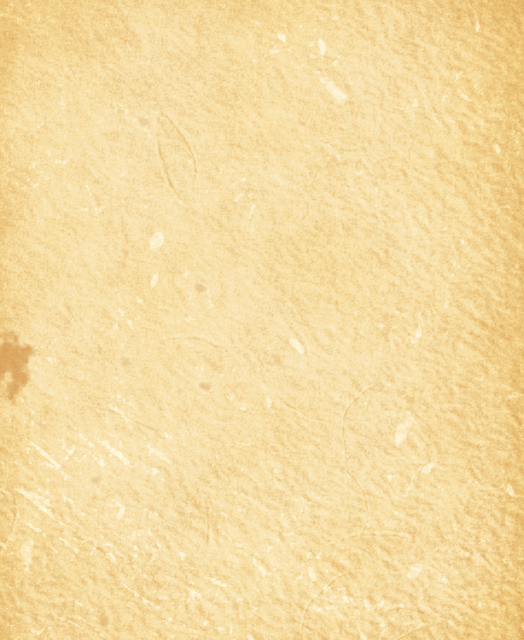
Give the GLSL for this texture, as a Shadertoy shader.

```glsl
#define PAPER vec3(0.968, 0.876, 0.663)
#define TAN   vec3(0.870, 0.660, 0.350)
#define CHALK vec3(1.000, 0.975, 0.885)
#define HONEY vec3(0.965, 0.845, 0.550)
#define RUST  vec3(0.780, 0.500, 0.200)
#define GRAIN 0.42
#define RELIEF 0.62
#define MOTTLE 0.42
#define EDGE_TONE 0.48
#define SLANT 0.62
#define SCARS 16
#define CHIPS 18

vec2 hash2(vec2 p) {
    vec3 q = fract(p.xyx * vec3(0.1031, 0.1030, 0.0973));
    q += dot(q, q.yzx + 33.33);
    return fract((q.xx + q.yz) * q.zy);
}

float corner(vec2 cell, vec2 offset, vec2 f) {
    return dot(hash2(cell + offset + 71.0) * 2.0 - 1.0, f - offset);
}

// Gradient noise, centred on zero
float noise(vec2 p) {
    vec2 i = floor(p), f = fract(p);
    vec2 u = f * f * f * (f * (f * 6.0 - 15.0) + 10.0);
    return mix(mix(corner(i, vec2(0, 0), f), corner(i, vec2(1, 0), f), u.x),
               mix(corner(i, vec2(0, 1), f), corner(i, vec2(1, 1), f), u.x), u.y);
}

float fbm(vec2 p) {
    float sum = 0.0, amp = 1.0;
    for (int i = 0; i < 4; i++) {
        sum += amp * noise(p);
        p = mat2(1.6, 1.2, -1.2, 1.6) * p + 17.3;
        amp *= 0.55;
    }
    return sum;
}

mat2 rotation(float a) {
    float c = cos(a), s = sin(a);
    return mat2(c, -s, s, c);
}

// Thin curved crease: dark groove with a pale lip beside it
float scar(vec2 p, vec2 mid, float radius, float angle, float len, float width) {
    vec2 q = rotation(angle) * (p - mid) + vec2(radius, 0.0);
    float along = abs(atan(q.y, q.x)) * radius;
    float d = length(q) - radius;
    float fade = smoothstep(len, len * 0.3, along);
    float groove = smoothstep(width, 0.0, abs(d));
    float lip = smoothstep(width * 1.4, 0.0, abs(d - width * 1.5));
    return fade * (0.65 * lip - groove);
}

void mainImage(out vec4 fragColor, in vec2 fragCoord) {
    vec2 p = fragCoord / iResolution.y;
    float aspect = iResolution.x / iResolution.y;
    vec2 uv = vec2(p.x / aspect, p.y);
    vec2 slanted = rotation(-SLANT) * p;

    float broad = fbm(p * 5.0);
    float medium = fbm(p * 24.0 + 9.0);
    vec2 warp = vec2(noise(p * 18.0), noise(p * 18.0 + 40.0));

    // Embossed fibres, rougher to the right and the bottom
    float rough = 0.6 + 0.4 * smoothstep(0.4, 1.0, uv.x) + 0.35 * smoothstep(0.5, 0.0, uv.y);
    vec2 fibre = slanted * vec2(52.0, 82.0) + warp * 1.2;
    float relief = fbm(fibre) - fbm(fibre + vec2(0.15, 0.55));
    float grain = noise(p * 290.0) + 0.6 * noise(p * 170.0 + 5.0);
    float tone = 0.05 + MOTTLE * (0.5 * broad + 0.55 * medium) + RELIEF * rough * relief * 0.75 + GRAIN * grain;

    // Darkened, uneven borders
    vec2 low = uv + 0.04 * vec2(broad, noise(p * 7.0 + 3.0));
    float border = exp(-max(1.0 - low.x, 0.0) / 0.09) + 0.65 * exp(-max(low.x, 0.0) / 0.05)
                 + 0.45 * exp(-max(1.0 - low.y, 0.0) / 0.06) + 0.35 * exp(-max(low.y, 0.0) / 0.07);
    tone -= EDGE_TONE * border;

    // Chalky flecks and slanted scuffs
    float fleck = noise(p * 75.0 + warp * 2.0) + 0.5 * noise(p * 190.0) + 0.6 * noise(p * 9.0 + 21.0);
    float chalk = 0.6 * smoothstep(0.38, 0.62, fleck + 0.08 * smoothstep(0.4, 0.0, uv.y));
    float scuff = noise(slanted * vec2(17.0, 95.0) + warp) + 0.45 * noise(p * 130.0);
    float scuffArea = smoothstep(0.5, 0.1, length((uv - vec2(0.17, 0.15)) * vec2(0.9, 0.95)))
                    + 0.35 * smoothstep(0.3, 0.0, uv.y);
    chalk += 0.8 * smoothstep(0.2, 0.48, scuff + 0.45 * noise(p * 8.0 + 60.0)) * min(scuffArea, 1.0);

    // Scattered chips with ragged outlines
    float ragged = 0.45 * noise(p * 110.0) + 0.5 * noise(p * 50.0);
    for (int i = 0; i < CHIPS; i++) {
        vec2 a = hash2(vec2(i, 7)), b = hash2(vec2(i, 19));
        vec2 q = rotation(b.x * 2.0 - 1.0) * (p - a * vec2(aspect, 1.0) + warp * 0.008);
        float size = mix(0.004, 0.012, b.y * b.y);
        float d = length(q * vec2(1.0, 0.45)) / size + 1.3 * ragged;
        chalk += 0.75 * smoothstep(1.1, 0.6, d);
    }
    tone += min(chalk, 1.0) * 0.85;

    // Creases
    vec2 bent = p + warp * 0.012 + 0.0025 * noise(p * 70.0);
    for (int i = 0; i < SCARS; i++) {
        vec2 a = hash2(vec2(i, 31)), b = hash2(vec2(i, 47)), c = hash2(vec2(i, 59));
        vec2 mid = vec2(a.x * aspect * 0.8, a.y);
        float line = scar(bent, mid, mix(0.07, 0.4, b.x), b.y * 6.283, mix(0.05, 0.14, c.x), mix(0.0022, 0.0038, c.y));
        tone += 0.34 * line * (0.8 + 1.2 * noise(p * 40.0));
    }

    // Rusty stains, densest at the left border
    float stain = 0.3 * smoothstep(0.5, 0.8, noise(p * 34.0 + 80.0) + 0.7 * noise(p * 11.0) + 0.3 * medium);
    float blot = length((p - vec2(0.015, 0.435)) * vec2(1.0, 0.8)) / 0.045 + 1.3 * medium;
    stain += 0.5 * smoothstep(1.0, 0.3, blot);

    vec3 base = mix(PAPER, HONEY, clamp(0.12 + 0.6 * border + 0.5 * noise(p * 6.0 + 33.0), 0.0, 0.8));
    vec3 color = mix(base, TAN, clamp(-tone, 0.0, 1.0));
    color = mix(color, CHALK, clamp(tone, 0.0, 1.0));
    color = mix(color, RUST, min(stain, 0.6));
    fragColor = vec4(color, 1.0);
}
```
